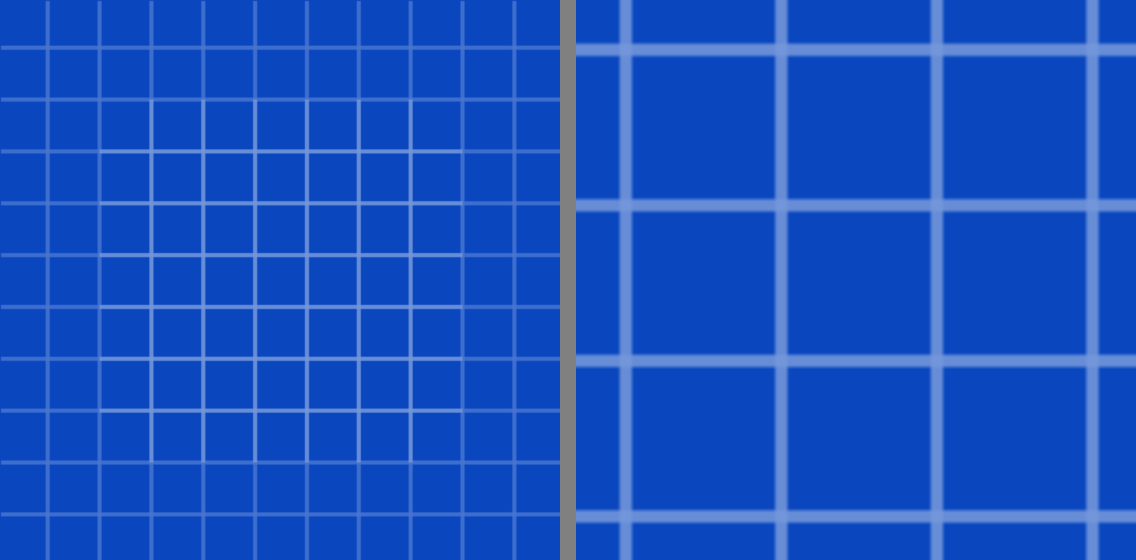
Left: the whole. Right: its middle third, enlarged.
Reproduce this pattern procedurally as a WebGL 2 fragment shader.

```glsl
#version 300 es
precision highp float;
// Pale square grid on flat blue: ten thin translucent lines each way.
// A second layer repeats the six middle lines as shorter segments, so they
// look brighter. Each line is a soft band of distance to the nearest index.

uniform vec2 u_resolution;
out vec4 fragColor;

const vec3 BLUE = vec3(0.04, 0.28, 0.75);
const vec3 LINE_COLOR = vec3(1.0);
const float LINE_ALPHA = 0.25;       // opacity of one layer
const float LINE_COVER = 0.85;       // peak coverage of a single line
const float LINE_HALF_WIDTH = 0.0036;
const float LINE_SOFTNESS = 0.0035;  // width of the blurred edge
const float PITCH = 0.09259;         // spacing between lines
const float FIRST_LINE = 0.0852;     // from the left and top edges
const float LINE_START = 0.0018;     // lines begin just inside the canvas
const float LAST_INDEX = 9.0;
const vec2 INNER_INDICES = vec2(2.0, 7.0);
const vec2 INNER_SPAN = vec2(1.0, 8.0); // segment ends, in cells

// Soft step of the given width, centred on the edge.
vec2 softStep(float edge, vec2 x, float width) {
    return smoothstep(edge - 0.5 * width, edge + 0.5 * width, x);
}

// Coverage of two crossing sets of lines, without doubling where they meet.
float unite(vec2 cover) {
    return 1.0 - (1.0 - cover.x) * (1.0 - cover.y);
}

void main() {
    // Square units, measured from the top left.
    float side = min(u_resolution.x, u_resolution.y);
    vec2 p = vec2(gl_FragCoord.x, u_resolution.y - gl_FragCoord.y) / side;
    float pixel = 1.0 / side;
    float softness = max(LINE_SOFTNESS, pixel);

    // Nearest vertical line in x, nearest horizontal line in y.
    vec2 cell = (p - FIRST_LINE) / PITCH;
    vec2 index = clamp(floor(cell + 0.5), 0.0, LAST_INDEX);
    vec2 dist = abs(cell - index) * PITCH;
    vec2 band = LINE_COVER * (1.0 - softStep(LINE_HALF_WIDTH, dist, softness));

    // Full-length lines; each is trimmed along the other axis.
    vec2 started = softStep(LINE_START, p, softness).yx;
    float outer = unite(band * started);

    // Shorter segments over the middle lines.
    float endSoftness = softness / PITCH;
    vec2 within = softStep(INNER_SPAN.x, cell, endSoftness)
                * (1.0 - softStep(INNER_SPAN.y, cell, endSoftness));
    vec2 chosen = step(INNER_INDICES.x, index) * step(index, vec2(INNER_INDICES.y));
    float inner = unite(band * chosen * within.yx);

    // Blend both translucent layers over the ground.
    vec3 color = mix(BLUE, LINE_COLOR, LINE_ALPHA * outer);
    color = mix(color, LINE_COLOR, LINE_ALPHA * inner);
    fragColor = vec4(color, 1.0);
}
```
